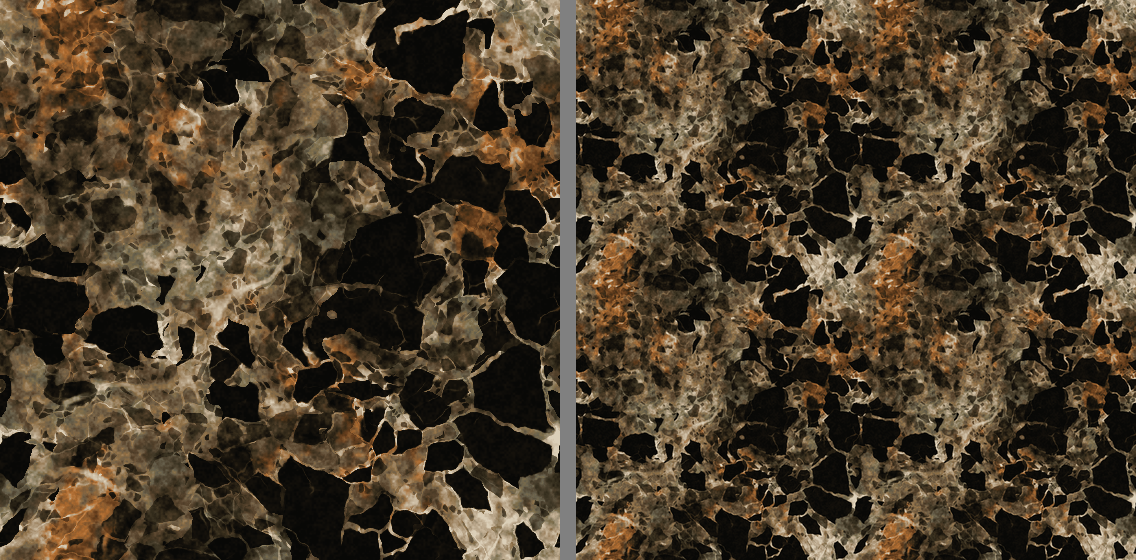
Left: one tile. Right: repeated 2 by 2.
A Shadertoy shader for this texture:

```glsl
#define WARP 0.014        // bending of fragment outlines
#define EDGE_SOFT 0.004   // blur of fragment edges, canvas units
#define MATRIX_TONE 0.72  // brightness of the ground between fragments
#define FRAGMENT_SHARE 0.42
#define BLACK_SHARE 0.19
#define PALE_START 0.95   // lower gives more calcite
#define VEIN_WIDTH 0.028
#define GRAIN 0.55

const float STOPS[8] = float[8](-2.0, -1.1, -0.4, 0.3, 0.8, 1.2, 1.8, 2.7);
const vec3 STONE[8] = vec3[8](
    vec3(0.03, 0.03, 0.025), vec3(0.10, 0.08, 0.05),
    vec3(0.22, 0.18, 0.11), vec3(0.35, 0.27, 0.18),
    vec3(0.45, 0.38, 0.28), vec3(0.55, 0.43, 0.27),
    vec3(0.67, 0.58, 0.46), vec3(0.86, 0.81, 0.72));

vec3 hash(vec2 cell, float seed) {
    vec3 h = fract((cell.xyx + seed * 17.3) * vec3(0.1031, 0.1030, 0.0973));
    h += dot(h, h.yxz + 33.33);
    return fract((h.xxy + h.yzz) * h.zyx);
}

// Value noise that wraps after n cells
float noise(vec2 p, float n, float seed) {
    p *= n;
    vec2 i = floor(p), f = fract(p);
    f = f * f * (3.0 - 2.0 * f);
    vec2 a = mod(i, n), b = mod(i + 1.0, n);
    return mix(mix(hash(a, seed).x, hash(vec2(b.x, a.y), seed).x, f.x),
               mix(hash(vec2(a.x, b.y), seed).x, hash(b, seed).x, f.x), f.y);
}

// Layered noise, centred on zero with a spread of about one
float fbm(vec2 p, float n, float seed) {
    float sum = 0.0, gain = 4.0;
    for (int k = 0; k < 5; k++) {
        sum += gain * (noise(p, n, seed + float(k)) - 0.5);
        n *= 2.0;
        gain *= 0.5;
    }
    return sum;
}

// Wrapping cellular noise: x = gap to the border, yz = random values of the cell
vec3 cells(vec2 p, float n, float seed) {
    p *= n;
    vec2 i = floor(p), id = vec2(0.0);
    float nearest = 9.0, second = 9.0;
    for (int y = -1; y <= 1; y++)
    for (int x = -1; x <= 1; x++) {
        vec2 c = i + vec2(x, y);
        vec2 w = mod(c, n);
        float d = length(c + hash(w, seed).xy - p);
        if (d < nearest) {
            second = nearest;
            nearest = d;
            id = w;
        } else second = min(second, d);
    }
    return vec3(second - nearest, hash(id, seed + 5.0).xy);
}

vec3 stoneColor(float tone) {
    vec3 col = STONE[0];
    for (int k = 1; k < 8; k++)
        col = mix(col, STONE[k], clamp((tone - STOPS[k - 1]) / (STOPS[k] - STOPS[k - 1]), 0.0, 1.0));
    return col;
}

void mainImage(out vec4 fragColor, in vec2 fragCoord) {
    vec2 p = fragCoord / iResolution.xy;
    vec2 q = p + WARP * vec2(fbm(p, 5.0, 1.0), fbm(p, 5.0, 8.0));
    q += 0.18 * WARP * vec2(fbm(p, 32.0, 15.0), fbm(p, 32.0, 22.0));

    float broad = fbm(p, 3.0, 30.0);
    float cluster = fbm(p, 4.0, 40.0);
    float mottle = fbm(q, 18.0, 50.0);
    float fine = fbm(p, 64.0, 60.0);

    // Brown ground with pale calcite patches
    float tone = MATRIX_TONE + 0.4 * broad + 0.4 * mottle + 0.35 * fine;
    float pale = smoothstep(PALE_START, PALE_START + 1.1, fbm(q, 9.0, 70.0) + 0.45 * cluster);
    tone = mix(tone, 1.8 + 0.3 * mottle + 0.3 * fine, pale);

    // Brown fragments, from small to large
    float n = 76.0;
    for (int k = 0; k < 3; k++) {
        vec3 c = cells(q, n, 80.0 + 11.0 * float(k));
        float picked = step(c.y, FRAGMENT_SHARE - 0.1 * broad - 0.12 * pale);
        float inside = smoothstep(0.05, 0.05 + EDGE_SOFT * n, c.x);
        float body = mix(-1.3, 0.85, c.z) + 0.35 * broad + 0.2 * mottle + 0.3 * fine;
        tone = mix(tone, body, 0.87 * inside * picked);
        if (k == 0) tone += 1.6 * inside * step(0.985, c.y);
        n = floor(n * 0.5);
    }

    // Thin light veins and wider broken streaks
    vec3 web = cells(q, 13.0, 120.0);
    float broken = smoothstep(0.0, 1.2, fbm(p, 8.0, 130.0));
    float vein = (1.0 - smoothstep(0.0, 2.0 * VEIN_WIDTH, web.x)) * broken;
    tone += 0.9 * vein;
    float streak = 1.0 - smoothstep(0.02, 0.08, cells(q, 5.0, 140.0).x);
    streak *= smoothstep(0.7, 1.5, fbm(p, 6.0, 150.0));
    tone = mix(tone, 1.9 + 0.4 * mottle, 0.8 * streak);

    // Clustered black fragments with pale cement and hairline cracks
    float crack = 1.0 - smoothstep(0.0, 0.07, cells(q, 17.0, 160.0).x);
    crack *= smoothstep(0.2, 1.4, fbm(p, 14.0, 170.0));
    for (int k = 0; k < 2; k++) {
        float size = k == 0 ? 17.0 : 8.0;
        vec3 c = cells(q, size, 180.0 + 13.0 * float(k));
        float picked = step(1.0 - BLACK_SHARE, c.y + 0.13 * cluster - 0.05);
        float inside = smoothstep(0.06, 0.06 + EDGE_SOFT * size, c.x);
        float cement = picked * (1.0 - inside) * smoothstep(-0.6, 1.0, mottle + cluster);
        tone += 0.7 * cement;
        float body = -1.95 + 0.45 * c.z * c.z + 0.12 * fine + 1.5 * crack;
        tone = mix(tone, body, inside * picked);
    }
    tone += GRAIN * (noise(p, 256.0, 210.0) - 0.5);

    // Rust and grey-green tints
    vec3 col = stoneColor(tone);
    float tint = fbm(q, 7.0, 220.0) + 0.5 * fbm(p, 40.0, 230.0);
    float midtone = smoothstep(-1.2, 0.2, tone) * (1.0 - smoothstep(1.4, 2.2, tone));
    col *= mix(vec3(1.0), vec3(1.2, 0.94, 0.66), midtone * smoothstep(0.5, 2.0, tint));
    col *= mix(vec3(1.0), vec3(0.9, 1.0, 1.08), midtone * smoothstep(-0.4, -1.7, tint));
    fragColor = vec4(clamp(col, 0.0, 1.0), 1.0);
}
```
